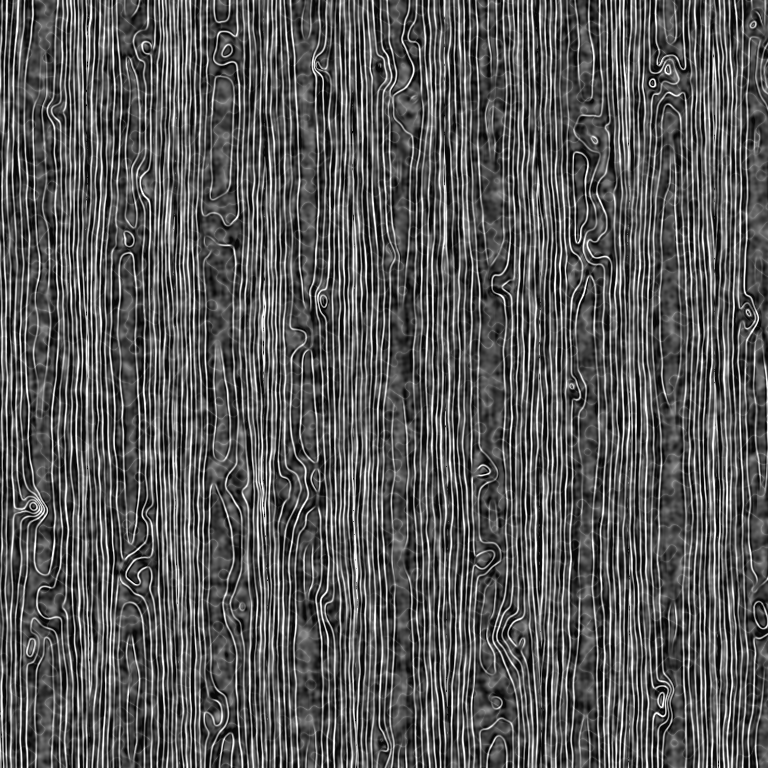
This texture is drawn by a Shadertoy shader. Its source:

```glsl
// Embossed grey wood grain: upright boards with dense lines at their sides and
// flat, mottled hearts. Lines are contours of a warped ring field that bends
// around scattered knots; each is a bright ridge between two dark grooves.

float hash(vec2 p) {
    return fract(sin(dot(p, vec2(127.1, 311.7))) * 43758.5453);
}

float noise(vec2 p) {
    vec2 i = floor(p), f = fract(p);
    f = f * f * (3.0 - 2.0 * f);
    return mix(mix(hash(i), hash(i + vec2(1, 0)), f.x),
               mix(hash(i + vec2(0, 1)), hash(i + vec2(1, 1)), f.x), f.y);
}

// Sideways noise difference: streaks without broad light and dark areas
float streaks(vec2 p) {
    return noise(p) - 0.5 * (noise(p - vec2(1.3, 0.0)) + noise(p + vec2(1.3, 0.0)));
}

// Returns ring phase, warped x, distance from the board's heart, knot weight
vec4 grainField(vec2 uv) {
    // Slow sway and small wiggles of the fibres
    float x = uv.x + 0.016 * (noise(uv * vec2(4.0, 1.6)) - 0.5)
                   + 0.005 * (noise(uv * vec2(22.0, 9.0) + 9.0) - 0.5)
                   + 0.0016 * (noise(uv * vec2(70.0, 55.0) + 4.0) - 0.5);
    vec2 swirl = vec2(noise(uv * 48.0 + 3.0), noise(uv * 48.0 + 70.0)) - 0.5;

    // Knots push the fibres aside, crumple them and add closed rings
    float warpedX = x, knot = 0.0, rings = 0.0;
    for (int i = 0; i < 45; i++) {
        float id = float(i);
        float offset = 0.5 * (hash(vec2(id, 1.0)) - 0.5);
        vec2 center = vec2((mod(id, 9.0) + 0.44 + offset) / 8.5, hash(vec2(id, 2.0)));
        float size = mix(0.009, 0.03, pow(hash(vec2(id, 3.0)), 2.0));
        vec2 toCenter = vec2(x, uv.y) - center + 0.014 * swirl;
        vec2 q = toCenter / (size * vec2(1.0, 1.5));
        float pull = exp(-dot(q, q));
        warpedX -= toCenter.x * 0.75 * pull;
        rings += pull * mix(1.0, 3.0, hash(vec2(id, 4.0)));
        knot = max(knot, pull);
    }

    // Rings widen towards each heart; noise closes them into arches
    float u = fract(warpedX * 8.5 + 0.06) - 0.5;
    float phase = 22.0 * sqrt(u * u + 0.05) + rings
                + 2.6 * noise(vec2(warpedX * 8.5, uv.y * 3.4))
                + 1.0 * noise(vec2(warpedX * 40.0, uv.y * 7.0) + 31.0)
                + 0.4 * noise(vec2(warpedX * 90.0, uv.y * 26.0) + 57.0);
    return vec4(phase, warpedX, abs(u), knot);
}

void mainImage(out vec4 fragColor, in vec2 fragCoord) {
    vec2 uv = fragCoord / iResolution.xy;

    // Distance to the nearest line, from phase and its slope
    vec2 e = vec2(0.0004, 0.0);
    vec4 field = grainField(uv);
    vec2 gradient = (vec2(grainField(uv + e.xy).x, grainField(uv + e.yx).x) - field.x) / e.x;
    float slope = length(gradient);
    float d = (fract(field.x) - 0.5) / max(slope, 10.0);

    // Bright ridge with dark grooves, broken up along its length
    float ridge = exp(-pow(d / 0.0014, 2.0));
    float groove = exp(-pow(d / 0.0041, 2.0));
    float strength = 0.45 + 0.55 * noise(vec2(floor(field.x) * 5.7 + uv.x * 20.0, uv.y * 11.0))
                   + 0.5 * (noise(uv * vec2(95.0, 45.0) + 23.0) - 0.5);
    strength *= smoothstep(8.0, 60.0, slope);
    float tone = 0.33 + strength * (1.08 * ridge - 0.44 * groove);

    // Broken fine strands at the sides
    float dense = smoothstep(0.06, 0.34, field.z) * (1.0 - 0.6 * field.w);
    tone += mix(0.06, 0.34, dense) * streaks(vec2(field.y * 210.0, uv.y * 38.0));
    tone += 0.26 * dense * streaks(vec2(field.y * 170.0 + 7.0, uv.y * 14.0));

    // Fine mottling, turned off the axes, with curled bright flecks
    vec2 turned = mat2(0.8, 0.6, -0.6, 0.8) * uv;
    float mottle = noise(turned * 190.0) - noise(turned * 95.0 + 40.0);
    float curl = 1.0 - abs(2.0 * noise(turned * 85.0 + 17.0) - 1.0);
    tone += mix(0.2, 0.15, dense) * mottle;
    tone += mix(0.2, 0.1, dense) * (pow(curl, 4.0) - 0.35);
    tone += field.w * 0.4 * (noise(turned * 120.0 + 50.0) - 0.5);

    fragColor = vec4(vec3(clamp(tone, 0.03, 0.97)), 1.0);
}
```
